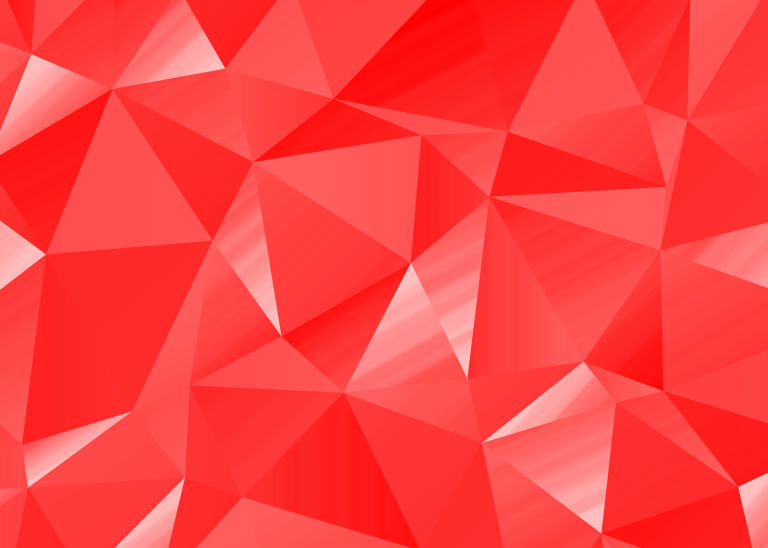
This background is drawn by a Shadertoy shader. Its source:

```glsl
// Faceted red background: a jittered, tilted lattice is split into triangles.
// Each facet gets one tone plus a directional sweep broken into fine streaks;
// a few facets are highlights that fade from red to pale pink.

const float ROWS = 4.8;            // lattice cells per canvas height
const float JITTER = 0.86;         // full width of the vertex displacement
const float TILT = 0.35;           // lattice rotation in radians
const float HIGHLIGHT_FROM = 0.83; // facet ranks above this are highlights

float hash(vec2 p) {
    p = fract(p * vec2(0.1031, 0.1137) + 0.37);
    p += dot(p, p.yx + 33.33);
    return fract((p.x + p.y) * p.x * 17.3);
}

float cross2(vec2 a, vec2 b) { return a.x * b.y - a.y * b.x; }

mat2 rotation(float angle) {
    float c = cos(angle), s = sin(angle);
    return mat2(c, s, -s, c);
}

// Position of a displaced lattice vertex.
vec2 vertexAt(vec2 id) {
    vec2 offset = vec2(hash(id + 3.7), hash(id.yx + 41.2)) - 0.5;
    return rotation(TILT) * (id + JITTER * offset);
}

// True when the corners run counter-clockwise.
bool isUpright(vec2 a, vec2 b, vec2 c) { return cross2(b - a, c - a) > 0.0; }

// Signed distance to the line a-b, positive on its left.
float edgeDistance(vec2 p, vec2 a, vec2 b) {
    return cross2(b - a, p - a) / length(b - a);
}

// Softly stepped bands in -0.5..0.5.
float bands(float x, float seed) {
    float i = floor(x);
    float step01 = smoothstep(0.25, 0.75, x - i);
    return mix(hash(vec2(i, seed)), hash(vec2(i + 1.0, seed)), step01) - 0.5;
}

float streaks(float x, float seed) {
    return 0.65 * bands(x * 9.0, seed) + 0.35 * bands(x * 23.0, seed + 7.0);
}

// Sweep direction: across upright bands or across rising diagonal streaks.
vec2 sweepDirection(vec2 id) {
    float angle = hash(id + 11.3) < 0.3 ? 0.0 : mix(-1.15, -0.7, hash(id + 23.9));
    float side = hash(id + 57.1) < 0.5 ? -1.0 : 1.0;
    return side * vec2(cos(angle), sin(angle));
}

// Paleness of a facet at p: 0 is pure red, 1 is white.
float facetTone(vec2 p, vec2 a, vec2 b, vec2 c, vec2 id, float rank) {
    vec2 dir = sweepDirection(id);
    vec3 ends = vec3(dot(a, dir), dot(b, dir), dot(c, dir));
    float low = min(ends.x, min(ends.y, ends.z));
    float high = max(ends.x, max(ends.y, ends.z));
    float along = dot(p, dir);
    float sweep = (along - low) / (high - low);
    sweep += 0.3 * streaks(along, hash(id) * 90.0);

    if (rank > HIGHLIGHT_FROM)
        return mix(0.29, 0.74, clamp(sweep * 1.1, 0.0, 1.0));

    float base = 0.07 + 0.29 * pow(rank / HIGHLIGHT_FROM, 0.75);
    float h = hash(id + 71.7);
    float strength = mix(0.02, 0.22, h * h);
    return clamp(base + strength * (sweep - 0.5), 0.0, 0.37);
}

// Adds a facet as (tone * coverage, coverage).
vec2 facet(vec2 p, vec2 a, vec2 b, vec2 c, vec2 id, float rank, float pixel) {
    float inside = min(edgeDistance(p, a, b),
                   min(edgeDistance(p, b, c), edgeDistance(p, c, a)));
    float coverage = clamp(inside / pixel + 0.5, 0.0, 1.0);
    if (coverage <= 0.0) return vec2(0.0);
    return coverage * vec2(facetTone(p, a, b, c, id, rank), 1.0);
}

// Splits one lattice cell along its shorter valid diagonal.
vec2 cellFacets(vec2 p, vec2 id, float pixel) {
    vec2 a = vertexAt(id), b = vertexAt(id + vec2(1, 0));
    vec2 c = vertexAt(id + 1.0), d = vertexAt(id + vec2(0, 1));
    bool acFits = isUpright(a, b, c) && isUpright(a, c, d);
    bool bdFits = isUpright(a, b, d) && isUpright(b, c, d);
    bool useAC = acFits && (!bdFits || distance(a, c) < distance(b, d));

    // Evenly spread ranks keep the shares of the tones steady.
    float spread = dot(id, vec2(0.7549, 0.5698)) + 0.3 * hash(id + 5.5);
    float rank1 = fract(spread), rank2 = fract(spread + 0.39);
    vec2 id2 = id + 0.5;
    return facet(p, a, b, useAC ? c : d, id, rank1, pixel)
         + facet(p, useAC ? a : b, c, d, id2, rank2, pixel);
}

void mainImage(out vec4 fragColor, in vec2 fragCoord) {
    float pixel = ROWS / iResolution.y;
    vec2 p = fragCoord * pixel + 20.0;
    vec2 cell = floor(rotation(-TILT) * p);

    vec2 sum = vec2(0.0);
    for (int y = -1; y <= 1; y++)
        for (int x = -1; x <= 1; x++)
            sum += cellFacets(p, cell + vec2(x, y), pixel);

    float tone = sum.x / max(sum.y, 0.001);
    fragColor = vec4(1.0, tone, tone, 1.0);
}
```
